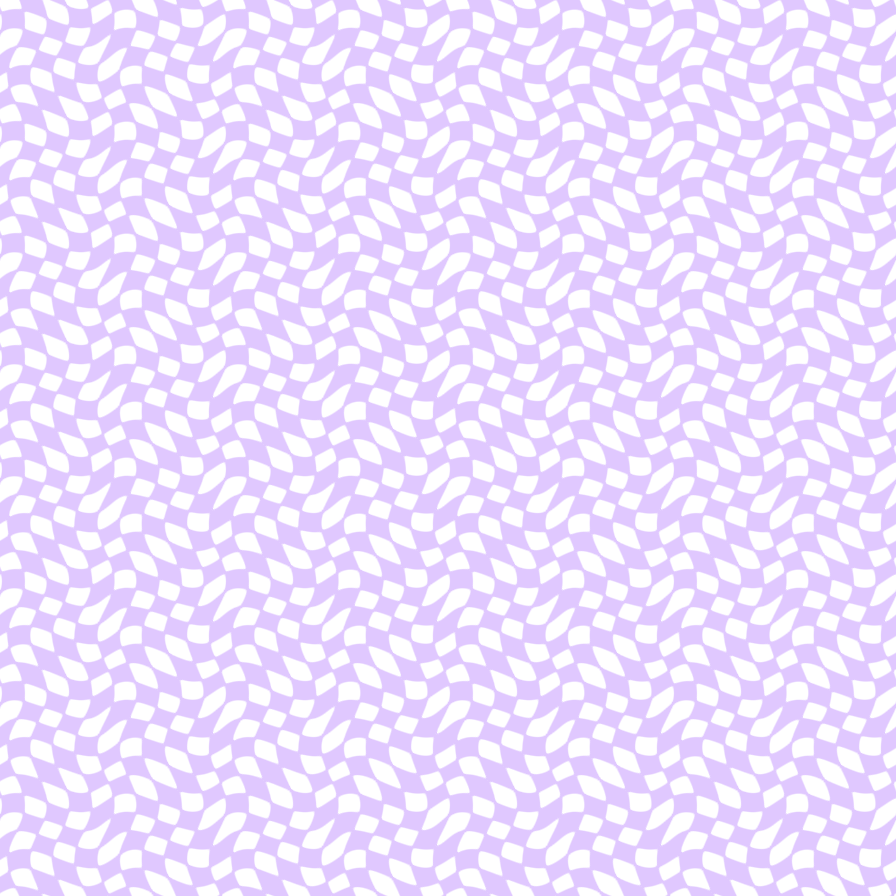
Give the GLSL for this pattern, as a Shadertoy shader.

```glsl
#define WARPS 8.0                  // warp periods per canvas side
#define CELLS vec2(5.0, 6.0)       // checks per warp period
#define CELL_SHIFT vec2(0.28, 0.0)
#define SWAY 0.076                 // sideways bend of the columns
#define SWELL 0.083                // rise and fall of the rows
#define COUPLING 0.6               // how far the sway drags the swell
#define PHASE vec2(0.219, 0.819)
#define SKEW vec2(0.30, 0.05)      // lopsidedness of each wave
#define LILAC_BIAS 0.04            // lilac checks join slightly at corners
#define LILAC vec3(0.877, 0.784, 1.0)
#define WHITE vec3(1.0)

const float PI = 3.14159265;

// Periodic wave with a steep and a gentle flank
float skewedWave(float t, float phase, float skew) {
    float angle = 2.0 * PI * (t - phase);
    return cos(angle + skew * cos(angle));
}

// Bends the plane; repeats with period one on both axes
vec2 warp(vec2 p) {
    float sway = SWAY * skewedWave(p.y, PHASE.y, SKEW.y);
    float swell = SWELL * skewedWave(p.x + COUPLING * sway, PHASE.x, SKEW.x);
    return p - vec2(sway, swell);
}

// Signed checker field: positive on lilac checks, negative on white
float checkerField(vec2 cell) {
    vec2 s = sin(PI * cell);
    return s.x * s.y;
}

void mainImage(out vec4 fragColor, in vec2 fragCoord) {
    vec2 p = fragCoord / iResolution.xy * WARPS;
    vec2 cell = warp(p) * CELLS + CELL_SHIFT;

    // Checks with smoothed edges
    float field = checkerField(cell) + LILAC_BIAS;
    float softness = max(0.8 * fwidth(field), 0.01);
    float lilac = smoothstep(-softness, softness, field);

    fragColor = vec4(mix(WHITE, LILAC, lilac), 1.0);
}
```
